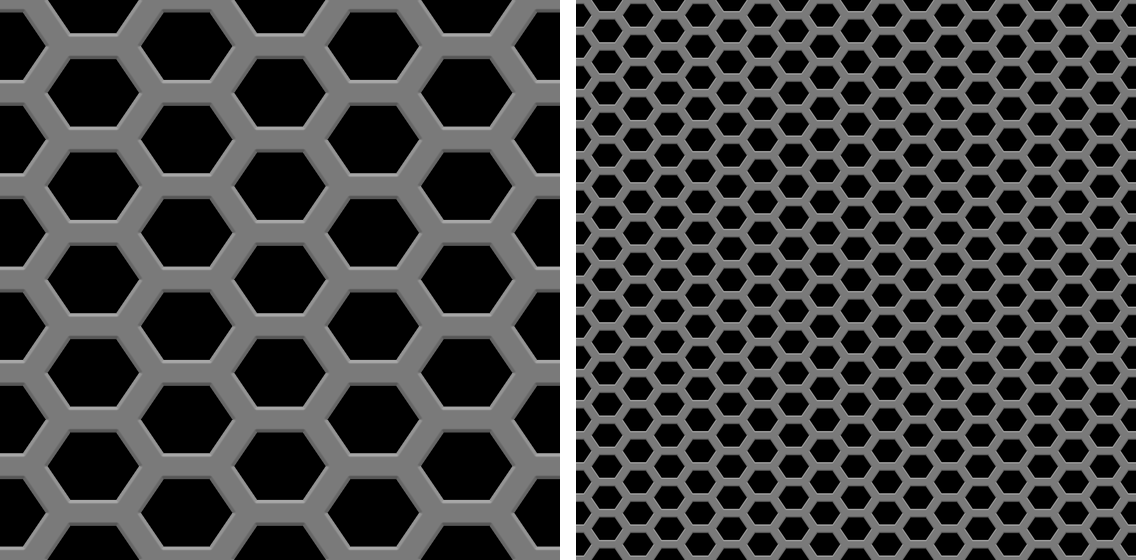
Left: one tile. Right: repeated 3 by 3.
Reproduce this pattern procedurally as a WebGL 1 fragment shader.

```glsl
precision highp float;
// Grey metal mesh with staggered hexagonal holes and bevelled rims, tiling seamlessly.

uniform vec2 u_resolution;

#define COLUMNS 6.0       // hole columns across; even, so the stagger wraps
#define ROWS 6.0          // holes down each column
#define HALF_WIDTH 0.490  // hole centre to its side corner, in cells
#define HALF_FLAT 0.245   // half the length of the flat edges
#define HALF_HEIGHT 0.361 // hole centre to its flat edges
#define BEVEL 0.040       // rim width
#define LIFT 0.005        // small upward shift of the holes
#define METAL 0.480       // grey of the flat face
#define HIGHLIGHT 0.180   // gain on rims facing up
#define SHADOW 0.140      // loss on rims facing down

// Offset from the closest point of segment ab to p.
vec2 segmentOffset(vec2 p, vec2 a, vec2 b) {
    vec2 ab = b - a;
    return p - a - ab * clamp(dot(p - a, ab) / dot(ab, ab), 0.0, 1.0);
}

// Hexagon edge: outward normal in xy, signed distance in z.
vec3 hexagonEdge(vec2 p) {
    vec2 q = abs(p);
    vec2 side = vec2(HALF_WIDTH, 0.0);
    vec2 corner = vec2(HALF_FLAT, HALF_HEIGHT);
    vec2 toFlat = segmentOffset(q, vec2(0.0, HALF_HEIGHT), corner);
    vec2 toSlope = segmentOffset(q, corner, side);
    vec2 offset = dot(toFlat, toFlat) < dot(toSlope, toSlope) ? toFlat : toSlope;

    vec2 slopeNormal = vec2(corner.y, side.x - corner.x);
    bool inside = q.y < HALF_HEIGHT && dot(q - side, slopeNormal) < 0.0;
    float facing = inside ? -1.0 : 1.0;
    float dist = length(offset);
    vec2 mirror = vec2(p.x < 0.0 ? -1.0 : 1.0, p.y < 0.0 ? -1.0 : 1.0);
    return vec3(mirror * facing * offset / max(dist, 1e-5), facing * dist);
}

void main() {
    vec2 cell = gl_FragCoord.xy / u_resolution * vec2(COLUMNS, ROWS);
    cell.y -= LIFT;
    float pixel = ROWS / u_resolution.y;
    float nearest = floor(cell.x + 0.5);
    float relief = 0.0;
    float solid = 1.0;

    // Rims reach slightly into the next column, so check both neighbours.
    for (int i = -1; i <= 1; i++) {
        float column = nearest + float(i);
        float stagger = 0.5 * mod(column, 2.0);
        vec2 p = vec2(cell.x - column, fract(cell.y + stagger) - 0.5);
        vec3 edge = hexagonEdge(p);

        // Light from above: lower rims brighten, upper rims darken.
        float rim = 1.0 - smoothstep(BEVEL * 0.6, BEVEL * 1.2, edge.z);
        float light = -edge.y;
        relief += rim * light * (light > 0.0 ? HIGHLIGHT : SHADOW);
        solid *= clamp(edge.z / pixel + 0.5, 0.0, 1.0);
    }

    gl_FragColor = vec4(vec3((METAL + relief) * solid), 1.0);
}
```
